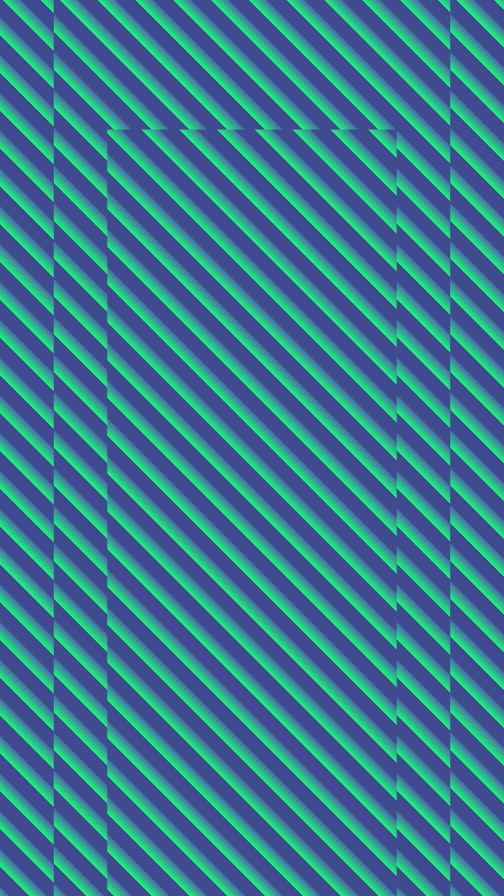
This pattern is drawn by a Shadertoy shader. Its source:

```glsl
// Lengths are fractions of the canvas width.
const float PERIOD = 0.075;         // stripe spacing along either axis
const float DUTY = 0.47;            // lit share of each period
const float SHADE = 0.04;           // share of the dark line under the bright edge
const float OUTER_INSET = 0.1065;   // side inset of the full-height panel
const float INNER_INSET = 0.213;    // side inset of the central panel
const float INNER_TOP = 0.257;      // gap above the central panel
const float SIDE_PHASE = 0.07;
const float PANEL_PHASE = 0.58;
const float CENTER_PHASE = 0.31;

const vec3 BASE = vec3(0.25, 0.29, 0.56);
const vec3 SHADOW = vec3(0.25, 0.23, 0.55);
const vec3 BRIGHT = vec3(0.10, 0.98, 0.47);
const vec3 FADED = vec3(0.28, 0.42, 0.65);

// Soft step, one pixel wide, centred on zero.
float coverage(float d, float pixel) {
    return smoothstep(-0.5 * pixel, 0.5 * pixel, d);
}

// Diagonal band: sharp bright lower edge fading toward the upper right.
vec3 stripes(float diagonal, float phase, float pixel) {
    float halfBand = 0.5 * DUTY;
    float fromCenter = fract(diagonal / PERIOD - phase - halfBand + 0.5) - 0.5;
    float u = fromCenter + halfBand;
    float blur = 1.5 * pixel / PERIOD;

    float shadow = coverage(u + SHADE, blur) * (1.0 - coverage(u, blur));
    vec3 ground = mix(BASE, SHADOW, shadow);
    vec3 ramp = mix(BRIGHT, FADED, clamp(u / DUTY, 0.0, 1.0));
    return mix(ground, ramp, coverage(halfBand - abs(fromCenter), blur));
}

void mainImage(out vec4 fragColor, in vec2 fragCoord) {
    float pixel = 1.0 / iResolution.x;
    vec2 p = fragCoord * pixel;
    float depth = iResolution.y * pixel - p.y;
    float diagonal = p.x - depth;
    float sideGap = min(p.x, 1.0 - p.x);

    // Nested panels shift the phase of the same stripes.
    float panel = coverage(sideGap - OUTER_INSET, pixel);
    float center = coverage(min(sideGap - INNER_INSET, depth - INNER_TOP), pixel);

    vec3 color = stripes(diagonal, SIDE_PHASE, pixel);
    color = mix(color, stripes(diagonal, PANEL_PHASE, pixel), panel);
    color = mix(color, stripes(diagonal, CENTER_PHASE, pixel), center);
    fragColor = vec4(color, 1.0);
}
```
